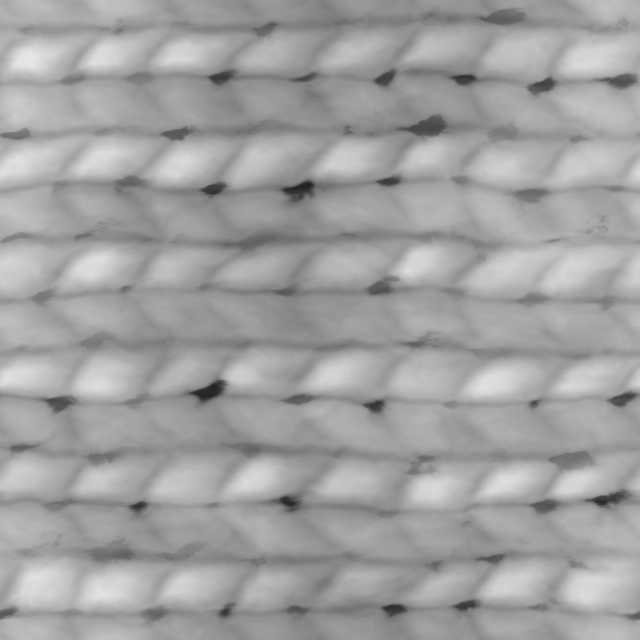
Give the GLSL for this texture map, as a Shadertoy shader.

```glsl
// Fuzzy grey knitted wool: six rows of eight sideways V stitches with dark gaps, tiling.

const float TAU = 6.2831853;
const vec2 STITCHES = vec2(8.0, 6.0);

float hash(vec2 p) {
    vec3 a = fract(vec3(p.xyx) * 0.1031);
    a += dot(a, a.yzx + 33.33);
    return fract((a.x + a.y) * a.z);
}

// Value noise on the unit square, wrapping after a whole number of cells
float wrapNoise(vec2 uv, vec2 cells, float seed) {
    vec2 p = uv * cells, i = floor(p), f = p - i;
    f = f * f * f * (f * (f * 6.0 - 15.0) + 10.0);
    vec2 lo = mod(i, cells) + seed, hi = mod(i + 1.0, cells) + seed;
    return mix(mix(hash(lo), hash(vec2(hi.x, lo.y)), f.x),
               mix(hash(vec2(lo.x, hi.y)), hash(hi), f.x), f.y);
}

float fbm(vec2 uv, vec2 cells, float seed) {
    float sum = 0.0, gain = 0.5;
    for (int k = 0; k < 5; k++) {
        sum += gain * wrapNoise(uv, cells, seed + float(k) * 17.0);
        cells *= 2.0;
        gain *= 0.5;
    }
    return sum;
}

// Thin bright strands along the zero crossings of smooth noise
float strands(vec2 uv, vec2 cells, float seed) {
    float n = abs(wrapNoise(uv, cells, seed) - 0.5);
    return smoothstep(0.1, 0.0, n);
}

// Tapered gap leaning up to the right, with a soft shadow around it
float gap(vec2 q, vec2 size, float fuzz, float seed) {
    vec2 id = mod(floor(q), STITCHES) + seed;
    vec2 jitter = vec2(hash(id), hash(id + 31.0)) - 0.5;
    float strength = mix(0.2, 1.0, pow(hash(id + 57.0), 1.4));
    vec2 d = fract(q) - 0.5 - jitter * vec2(0.16, 0.07);
    d.x += 1.1 * d.y;
    d /= size * mix(0.75, 1.15, hash(id + 83.0));
    d.y /= mix(0.3, 1.1, smoothstep(-1.1, 0.7, d.x));
    float r = length(d) + fuzz;
    return strength * (0.35 * smoothstep(2.0, 0.2, r) + 0.65 * smoothstep(1.15, 0.35, r));
}

void mainImage(out vec4 fragColor, in vec2 fragCoord) {
    vec2 uv = fragCoord / iResolution.xy;

    // Uneven hand-knit wobble and curling fluff coordinates
    vec2 wobble = vec2(fbm(uv, vec2(5.0), 3.0), fbm(uv, vec2(6.0), 41.0)) - 0.48;
    vec2 curl = vec2(fbm(uv, vec2(9.0), 71.0), fbm(uv, vec2(9.0), 97.0)) - 0.48;
    vec2 fluffUv = uv + curl * vec2(0.12, 0.06);
    float fluff = fbm(fluffUv, vec2(7.0, 13.0), 7.0) - 0.48;
    float fine = fbm(fluffUv, vec2(20.0, 44.0), 23.0) - 0.48;

    // Stitch space: y runs downwards, the columns drift sideways between rows
    vec2 q = vec2(uv.x, 1.0 - uv.y) * STITCHES + wobble * vec2(0.45, 0.26);
    q.x -= 0.74 + 0.13 * cos(TAU * uv.y);
    float v = fract(q.y - 0.25) - 0.5;
    float d = abs(v);

    // Slanted legs, rounded on the left and shaded towards the right
    float s = q.x - d + 0.07 * sin(TAU * d);
    float f = fract(s);
    vec2 legId = mod(vec2(floor(s), floor(q.y - 0.25)), STITCHES);
    float lobe = smoothstep(0.0, 0.28, f) * (1.0 - smoothstep(0.4, 1.0, f));
    float body = smoothstep(0.0, 0.17, d) * smoothstep(0.5, 0.27, d);
    float upper = smoothstep(0.04, -0.04, v);
    float legTone = mix(0.7, 1.2, hash(legId + 11.0));
    float puff = lobe * body * legTone * mix(0.07, 0.17, upper);
    float crease = smoothstep(0.13, 0.0, min(f, 1.0 - f)) * body * mix(0.02, 0.045, upper);

    // Broad tone: paler at the sides, cloudy patches elsewhere
    float tone = 0.585 + 0.035 * cos(TAU * uv.x);
    tone += 0.22 * (fbm(uv, vec2(3.0), 131.0) - 0.48);
    tone += 0.03 * body * upper + 0.17 * fluff + 0.09 * fine;
    tone += puff - crease;

    // Soft seams along the middle and between the rows
    float patchy = 0.4 + 1.2 * wrapNoise(fluffUv, vec2(16.0, 12.0), 151.0);
    tone -= 0.06 * patchy * smoothstep(0.09, 0.0, 0.5 - d);
    tone -= 0.045 * patchy * smoothstep(0.05, 0.0, d);

    // Main gaps at the V points, fainter ragged ones half a stitch away
    float fuzz = 1.6 * fine + 0.9 * fluff;
    float deep = gap(q + vec2(0.5, -0.25), vec2(0.19, 0.085), fuzz, 5.0);
    float faint = gap(q + vec2(0.0, 0.25), vec2(0.22, 0.08), 2.2 * fuzz, 203.0);
    tone -= 0.38 * deep + 0.21 * faint;

    // Stray hairs, most visible across the faint gaps
    float hairs = strands(fluffUv, vec2(22.0, 34.0), 171.0)
                * strands(fluffUv + curl.yx * 0.1, vec2(40.0, 18.0), 191.0);
    tone += hairs * (0.012 + 0.1 * faint + 0.06 * deep);

    fragColor = vec4(vec3(clamp(tone, 0.12, 0.92)), 1.0);
}
```
